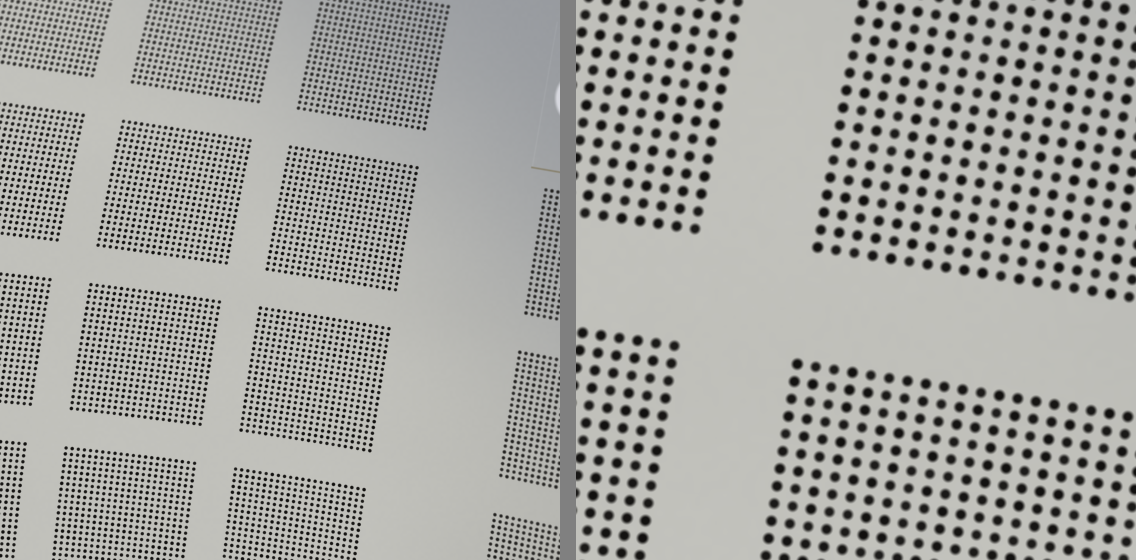
Left: the whole. Right: its middle third, enlarged.
This texture is drawn by a Shadertoy shader. Its source:

```glsl
// Pale sheet punched with square blocks of small round holes, seen at a tilt.

const float HOLES = 22.0;       // holes along each side of a block
const float PITCH = 0.0361;     // hole spacing, in block spacings
const float MARGIN = 0.0095;    // block corner to first hole centre
const float RADIUS = 0.0029;    // hole radius, in canvas units
const float LAST_START = 2.53;  // where the separate right-hand column begins
const vec2 BLOCK_SIZE = vec2(0.303, 0.290);

const vec3 SHEET = vec3(0.755, 0.755, 0.733);
const vec3 SHADE = vec3(0.600, 0.612, 0.630);
const vec3 HOLE = vec3(0.065, 0.060, 0.055);
const vec3 SEAM = vec3(0.520, 0.490, 0.400);
const vec3 LAMP = vec3(0.840, 0.845, 0.870);

float hash(vec2 p) {
    vec3 q = fract(vec3(p.xyx) * 0.1031);
    q += dot(q, q.yzx + 33.33);
    return fract((q.x + q.y) * q.z);
}

float noise(vec2 p) {
    vec2 i = floor(p), f = fract(p);
    f = f * f * (3.0 - 2.0 * f);
    return mix(mix(hash(i), hash(i + vec2(1, 0)), f.x),
               mix(hash(i + vec2(0, 1)), hash(i + vec2(1, 1)), f.x), f.y);
}

float segmentDistance(vec2 p, vec2 a, vec2 b) {
    vec2 d = b - a;
    return length(p - a - d * clamp(dot(p - a, d) / dot(d, d), 0.0, 1.0));
}

float softMask(float distance, float blur) {
    return 1.0 - smoothstep(-blur, blur, distance);
}

// Block coordinates to the canvas (y down), with perspective and lens bend.
vec2 sheetToCanvas(vec2 s) {
    float u = s.x, v = s.y;
    return vec2(0.160 - 0.0514 * v + 0.0069 * v * v
                + u * (0.3027 + 0.0023 * v - 0.0023 * v * v),
                0.5052 + 0.0378 * u + 0.0039 * u * u
                + v * (0.2917 - 0.0065 * u + 0.0023 * u * u));
}

// Inverse of the mapping, by repeated correction with a fixed slope.
vec2 canvasToSheet(vec2 p) {
    mat2 slope = inverse(mat2(0.303, 0.045, -0.051, 0.289));
    vec2 s = vec2(0.0);
    for (int i = 0; i < 7; i++) s += slope * (p - sheetToCanvas(s));
    return s;
}

// Coverage of the holes, with small differences in size and depth.
float holeMask(vec2 s, float blur) {
    bool lastColumn = s.x > LAST_START - 0.01;
    if (s.x > 1.9 && !lastColumn) return 0.0;
    if (lastColumn && s.y < -1.1) return 0.0;
    if (s.y < -2.1) return 0.0;
    if (lastColumn) s.x += 3.0 - LAST_START;
    vec2 block = floor(s + 0.01);
    vec2 local = s - block - MARGIN;
    vec2 index = clamp(round(local / PITCH), 0.0, HOLES - 1.0);
    float vary = hash(index + block * 31.0 + 200.0);
    float d = length((local - index * PITCH) * BLOCK_SIZE);
    return softMask(d - RADIUS * mix(0.95, 1.06, vary), blur) * mix(0.92, 1.0, vary);
}

// Sheet lit from the lower left, falling to a cool shade at the upper right.
vec3 sheetColor(vec2 p) {
    vec3 color = mix(SHEET, SHADE, smoothstep(0.0, 1.0, p.x - p.y));
    color *= 1.0 - 0.05 * smoothstep(0.55, 1.0, p.x) * p.y;
    return color + 0.010 * (noise(p * vec2(5.0, 9.0)) - 0.5)
                 + 0.006 * (noise(p * 180.0) - 0.5);
}

void mainImage(out vec4 fragColor, in vec2 fragCoord) {
    vec2 p = fragCoord / iResolution.xy;
    p.y = 1.0 - p.y;
    float pixel = 1.0 / min(iResolution.x, iResolution.y);
    vec3 color = sheetColor(p);

    // Holes, out of focus toward the top and the right
    float defocus = max(smoothstep(0.35, 0.0, p.y), 0.6 * smoothstep(0.75, 1.0, p.x));
    float blur = max(0.8 * pixel, mix(0.0014, 0.0026, defocus));
    float holes = holeMask(canvasToSheet(p), blur);
    color = mix(color, HOLE, holes * mix(1.0, 0.78, defocus));

    // Joint, faint upright crease and bright round fitting at the right edge
    float crease = segmentDistance(p, vec2(0.995, 0.04), vec2(0.951, 0.296));
    color += 0.025 * softMask(crease - 0.001, 0.002);
    float joint = segmentDistance(p, vec2(0.950, 0.299), vec2(1.02, 0.311));
    color = mix(color, SEAM, 0.85 * softMask(joint - 0.0015, max(pixel, 0.0018)));
    float fitting = length(p - vec2(1.042, 0.176)) - 0.050;
    color = mix(color, LAMP, softMask(fitting, max(pixel, 0.004)));

    fragColor = vec4(color, 1.0);
}
```
